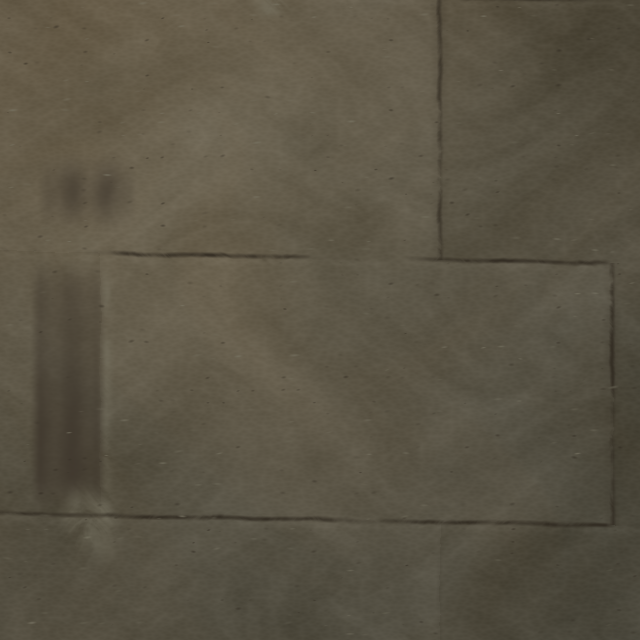
Reproduce this texture procedurally as a WebGL 1 fragment shader.

```glsl
precision highp float;
uniform vec2 u_resolution;

// Masonry layout, in canvas units
const vec2 BLOCK = vec2(0.80, 0.41);
const float BED_Y = 0.188;
const float EVEN_SHIFT = 0.157;
const float ODD_SHIFT = 0.6875;
const float TILT = 0.02;
const float BED_WIDTH = 0.0024;
const float SIDE_WIDTH = 0.0026;

// Palette
const vec3 STONE = vec3(0.308, 0.286, 0.232);
const vec3 GLOW = vec3(0.098, 0.090, 0.076);
const vec3 JOINT = vec3(0.185, 0.160, 0.125);
const vec3 STAIN = vec3(0.250, 0.220, 0.180);
const vec3 LIME = vec3(0.470, 0.455, 0.390);
const vec3 WARM = vec3(0.007, 0.000, -0.006);

// Surface
const float BROAD_MOTTLE = 0.040;
const float FINE_MOTTLE = 0.012;
const float GRAIN = 0.026;
const float BLOCK_TONE = 0.010;

vec2 hash2(vec2 p) {
  return fract(sin(vec2(dot(p, vec2(127.1, 311.7)), dot(p, vec2(269.5, 183.3)))) * 43758.5);
}

// Distance to the nearest jittered cell point
float cellular(vec2 p) {
  vec2 cell = floor(p), f = fract(p);
  float nearest = 2.0;
  for (int j = -1; j <= 1; j++) {
    for (int i = -1; i <= 1; i++) {
      vec2 o = vec2(float(i), float(j));
      vec2 d = o + hash2(cell + o) - f;
      nearest = min(nearest, dot(d, d));
    }
  }
  return sqrt(nearest);
}

// Warped, rotated sine layers, roughly -1 to 1
float sineLayers(vec2 p) {
  float sum = 0.0, amp = 0.5;
  for (int i = 0; i < 5; i++) {
    p += 0.7 * sin(p.yx * 1.3 + float(i) * 1.9);
    sum += amp * sin(p.x) * cos(p.y);
    p = mat2(1.28, 1.10, -1.10, 1.28) * p + 2.7;
    amp *= 0.68;
  }
  return sum;
}

// Sparse soft dashes of mixed strength, at most one per cell
float flecks(vec2 p, float share, float stretch) {
  vec2 cell = floor(p);
  vec2 h = hash2(cell), k = hash2(cell + 57.0);
  vec2 d = fract(p) - mix(vec2(0.3), vec2(0.7), h);
  d.y -= (k.y - 0.3) * 0.5 * d.x;
  float radius = mix(0.08, 0.20, h.y);
  float dash = 1.0 - smoothstep(0.0, 1.0, length(d * vec2(1.0 / stretch, 1.0)) / radius);
  return dash * step(k.x, share) * mix(0.25, 1.0, h.x * h.x);
}

float band(float x, float lo, float hi, float soft) {
  return smoothstep(lo - soft, lo + soft, x) * (1.0 - smoothstep(hi - soft, hi + soft, x));
}

float line(float d, float halfWidth, float px) {
  return 1.0 - smoothstep(0.0, halfWidth * 1.8 + px, abs(d));
}

void main() {
  vec2 uv = gl_FragCoord.xy / u_resolution;
  float px = 1.0 / min(u_resolution.x, u_resolution.y);
  float rough = sineLayers(uv * 24.0);
  float ragged = sineLayers(uv * 41.0 + 4.0);

  // Running bond with slightly sagging, ragged beds
  vec2 p = uv + 0.0026 * vec2(ragged, sineLayers(uv * 17.0 + 4.0));
  p.y += TILT * (uv.x - 0.5);
  float v = (p.y - BED_Y) / BLOCK.y;
  float row = floor(v), bed = floor(v + 0.5);
  float u = (p.x - mix(EVEN_SHIFT, ODD_SHIFT, mod(row, 2.0))) / BLOCK.x;
  float bedDist = (v - bed) * BLOCK.y;
  float sideDist = (u - floor(u + 0.5)) * BLOCK.x;

  // Stone: broad light, block tone, mottling and grain
  vec2 away = uv - vec2(0.27, 0.74);
  vec3 color = STONE + GLOW * exp(-3.6 * dot(away, away));
  color += BLOCK_TONE * (2.0 * mod(floor(u) + row, 2.0) - 1.0) * -1.0;
  color += BROAD_MOTTLE * sineLayers(uv * vec2(7.0, 9.0) + 1.0);
  color += FINE_MOTTLE * (rough + 0.8 * sineLayers(uv * vec2(45.0, 90.0)));
  color += WARM * (0.9 * sineLayers(uv * 5.0 + 8.0) + 2.0 * (uv.y - 0.45) - 1.2 * (uv.x - 0.4));
  color += GRAIN * (cellular(uv * vec2(85.0, 170.0)) - 0.48);

  // Damp stain with vertical streaks, and a fainter patch above
  float streak = 0.5 + 0.5 * sin(uv.x * 115.0 + 1.2 + rough * 0.5);
  float damp = band(uv.x, 0.055, 0.158, 0.010) * band(uv.y, 0.225, 0.57, 0.035);
  damp *= mix(1.0, 0.55, smoothstep(0.3, 0.5, uv.y));
  float patchAbove = band(uv.x, 0.070, 0.203, 0.014) * band(uv.y, 0.665, 0.735, 0.035);
  color = mix(color, STAIN, damp * (0.55 + 0.35 * streak) + patchAbove * (0.30 + 0.35 * streak));

  // Lime bloom: edge run, drips and smears
  float run = exp(-pow((uv.x - 0.167) / 0.008, 2.0)) * band(uv.y, 0.22, 0.57, 0.03);
  float drip = band(uv.x, 0.105, 0.178, 0.018) * band(uv.y, 0.145, 0.225, 0.035);
  float veil = band(uv.x, 0.08, 0.15, 0.03) * band(uv.y, 0.585, 0.640, 0.025);
  float smear = exp(-pow((uv.x - 0.44) / 0.032, 2.0)) * smoothstep(0.972, 0.992, uv.y + 0.25 * (0.44 - uv.x));
  float crust = clamp(0.55 + 0.7 * rough + 0.4 * ragged, 0.0, 1.0);
  color = mix(color, LIME, clamp((0.5 * run + 0.7 * drip + 0.3 * veil + 0.8 * smear) * crust, 0.0, 1.0));

  // Worn joints with a pale lower lip
  float bedWear = smoothstep(-0.9, 0.5, cos(12.3 * (uv.x - 0.31)) + 0.8 * (1.0 - bed) + 0.6 * rough);
  bedWear *= mix(0.08, 1.0, 1.0 - smoothstep(0.945, 0.965, uv.x));
  bedWear *= clamp(0.75 + 0.5 * ragged, 0.25, 1.0);
  float sideWear = smoothstep(0.15, 0.95, uv.x) * mix(0.12, 1.0, step(0.0, row));
  sideWear *= clamp(0.7 + 0.6 * rough + 0.5 * ragged, 0.15, 1.0);
  color += 0.022 * line(bedDist + 0.008, 0.005, px) * (0.6 + 0.6 * rough);
  color = mix(color, JOINT, 0.20 * sideWear * line(sideDist, 0.009, px));
  color = mix(color, JOINT, 0.90 * bedWear * line(bedDist, BED_WIDTH, px));
  color = mix(color, JOINT, 0.80 * sideWear * line(sideDist, SIDE_WIDTH, px));

  // Pits and pale chips
  color = mix(color, JOINT, 0.50 * flecks(uv * vec2(42.0, 55.0), 0.14, 1.5));
  color = mix(color, LIME, 0.70 * flecks(uv * vec2(34.0, 60.0) + 21.0, 0.08, 1.9));

  gl_FragColor = vec4(color, 1.0);
}
```
